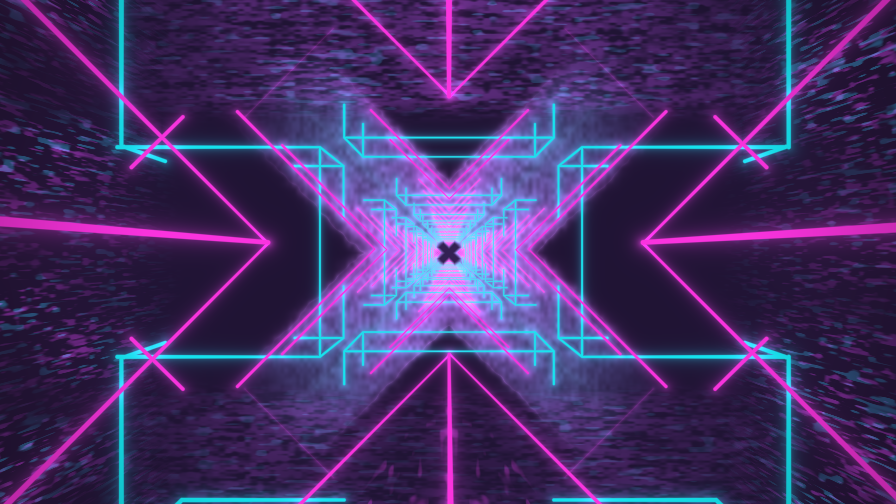
Give the GLSL for this background, as a Shadertoy shader.

```glsl
// Neon tunnel: nested magenta chevrons and cyan brackets between worn purple walls
float hash(vec2 p) {
    return fract(sin(dot(p, vec2(127.1, 311.7))) * 4375.85);
}

float noise(vec2 p) {
    vec2 cell = floor(p), f = fract(p);
    f = f * f * (3.0 - 2.0 * f);
    return mix(mix(hash(cell), hash(cell + vec2(1, 0)), f.x),
               mix(hash(cell + vec2(0, 1)), hash(cell + vec2(1, 1)), f.x), f.y);
}

float segment(vec2 p, vec2 a, vec2 b) {
    vec2 pa = p - a, ba = b - a;
    return length(pa - ba * clamp(dot(pa, ba) / dot(ba, ba), 0.0, 1.0));
}

// Side and upper/lower chevrons of one depth layer
float chevrons(vec2 p, float s, float sideArm, float capArm) {
    vec2 side = abs(p - vec2(0.013, 0.019) * s);
    vec2 cap = abs(p - vec2(0.002, 0.055) * s);
    vec2 tip = vec2(0.372, 0) * s, peak = vec2(0, 0.256) * s;
    return min(segment(side, tip, tip + sideArm * s), segment(cap, peak, peak + capArm * s));
}

// Side and upper/lower brackets, joined to a smaller copy behind them
float brackets(vec2 p, float s, float reach) {
    vec2 side = abs(p - vec2(0.004, 0.002) * s);
    vec2 cap = abs(p - vec2(0, 0.017) * s);
    vec2 c = vec2(0.26, 0.208) * s, k = vec2(0.208, 0.212) * s;
    float d = min(segment(side, c, c * 0.82), segment(cap, k, k * 0.82));
    float start = 0.0;
    for (int i = 0; i < 2; i++) {
        d = min(d, segment(side, vec2(c.x, start), c));
        d = min(d, segment(side, c, vec2(reach * s, c.y)));
        d = min(d, segment(cap, vec2(0, k.y), k));
        d = min(d, segment(cap, k, k + vec2(0, 0.065 * s)));
        c *= 0.82;
        k *= 0.82;
        reach = 0.31;
        start = c.y * 0.4;
    }
    return d;
}

vec3 neon(vec3 col, vec3 tint, float d, float w, float px) {
    float core = 1.0 - smoothstep(w - px, w + px, d);
    float halo = 0.26 * exp(-max(d - w, 0.0) / (0.003 + 2.0 * w));
    return mix(col + tint * halo, tint, core);
}

void mainImage(out vec4 fragColor, in vec2 fragCoord) {
    vec2 p = (fragCoord - 0.5 * iResolution.xy) / iResolution.y;
    p -= vec2(0.002, -0.002);
    float px = 0.8 / iResolution.y;
    vec2 a = abs(p);
    float r = length(p);
    vec3 magenta = vec3(0.98, 0.2, 0.87), cyan = vec3(0.08, 0.89, 0.93);
    vec3 col = vec3(0.125, 0.078, 0.205);

    // Streaked upper and lower walls, the lower one darker with a shadowed middle
    float streaks = noise(p * vec2(24, 125)) * 0.5 + noise(p * vec2(80, 220)) * 0.5;
    float blotch = noise(p * vec2(7, 16) + 2.0);
    float wall = smoothstep(0.25, 0.32, a.y) * (1.0 - smoothstep(0.58, 0.68, a.x));
    wall *= p.y > 0.0 ? 1.0 : 0.35 + 0.35 * smoothstep(0.12, 0.3, a.x);
    wall *= (0.55 + 0.6 * blotch) * (1.15 - 0.6 * smoothstep(0.2, 0.65, a.x));
    col += wall * vec3(0.21, 0.085, 0.25) * smoothstep(0.2, 0.75, streaks);
    float wear = smoothstep(0.66, 0.88, noise(p * vec2(35, 150) + 9.0));
    col += wall * wear * vec3(0.03, 0.15, 0.17);

    // Curved side walls with fine scratches
    float sideWall = smoothstep(0.52, 0.8, a.x);
    vec2 ray = vec2(p.y / (a.x + 0.12) * 105.0, log(r + 0.05) * 24.0 + sign(p.x) * 20.0);
    float scratch = noise(ray) * 0.5 + noise(ray * vec2(2.1, 2.4) + 4.0) * 0.5;
    float patches = noise(p * vec2(7, 10) + 3.0);
    col += sideWall * vec3(0.03, 0.01, 0.03);
    col += sideWall * vec3(0.38, 0.1, 0.4) * smoothstep(0.52, 0.8, scratch) * (0.1 + patches);
    col += sideWall * vec3(0.04, 0.36, 0.4)
         * smoothstep(0.64, 0.85, noise(ray * 1.4 + 17.0)) * patches;
    float floorMark = noise(vec2(a.x * 70.0, p.y * 45.0 + a.x * a.x * 180.0));
    col += magenta * 0.22 * smoothstep(0.6, 0.9, floorMark)
         * smoothstep(0.0, 0.06, -p.y - 0.25 - a.x);

    // Hazy diagonal cross, lavender in the middle and blue farther out
    float diagonal = a.x - a.y;
    float band = (1.0 - smoothstep(0.14, 0.18, diagonal))
               * (1.0 - smoothstep(0.11, 0.16, -diagonal));
    float grain = noise(p * vec2(130, 90)) * 0.5 + noise(p * vec2(45, 60) + 5.0) * 0.5;
    vec3 haze = mix(vec3(0.62, 0.43, 0.84), vec3(0.36, 0.38, 0.62), smoothstep(0.14, 0.36, r));
    haze = mix(haze, vec3(0.42, 0.66, 0.86), 0.65 * exp(-abs(diagonal) * 30.0));
    float reachFade = 1.0 - smoothstep(0.3, 0.55, r);
    col += haze * band * exp(-1.7 * r) * reachFade * (0.45 + 0.65 * grain);

    // Frayed pale edges beside the nearer chevrons
    float fray = noise(p * 60.0) * 0.012;
    float rim = exp(-abs(diagonal - 0.178 + fray) * 100.0)
              + exp(-abs(diagonal + 0.148 - fray) * 100.0);
    col += vec3(0.5, 0.32, 0.6) * rim * reachFade * exp(-2.5 * r) * (0.3 + 0.8 * grain);

    // Layers shrinking into the distance, with shorter arms when far away
    float pinkLine = chevrons(p, 1.0, 0.665, 0.36);
    pinkLine = min(pinkLine, chevrons(p, 0.41, 0.665, 0.38));
    pinkLine = min(pinkLine, chevrons(p, 0.345, 0.6, 0.34));
    float farPink = 1.0;
    for (int i = 0; i < 11; i++) {
        farPink = min(farPink, chevrons(p, 0.275 * pow(0.84, float(i)), 0.3, 0.22));
    }
    float blueLine = brackets(p, 1.0, 0.662);
    for (int i = 1; i < 8; i++) {
        blueLine = min(blueLine, brackets(p, 1.0 / (1.0 + float(i)), 0.34));
    }

    // Outer frame, floor bars and small corner crossings
    vec2 frame = abs(p - vec2(0.012, 0.002));
    blueLine = min(blueLine, segment(frame, vec2(0.662, 0.208), vec2(0.662, 0.6)));
    blueLine = min(blueLine, segment(frame, vec2(0.66, 0.21), vec2(0.575, 0.18)));
    vec2 bar = vec2(a.x, p.y);
    blueLine = min(blueLine, segment(bar, vec2(0.208, -0.49), vec2(0.53, -0.49)));
    blueLine = min(blueLine, segment(bar, vec2(0.53, -0.49), vec2(0.56, -0.52)));
    pinkLine = min(pinkLine, segment(a, vec2(0.528, 0.27), vec2(0.63, 0.17)));
    float faint = segment(a, vec2(0.405, 0.27), vec2(0.23, 0.445));
    col += magenta * 0.2 * exp(-faint * 350.0);

    float width = 0.0006 + 0.0053 * r;
    col = neon(col, mix(magenta, vec3(0.95, 0.5, 0.95), 0.4), farPink, 0.0013, px);
    col = neon(col, mix(cyan, vec3(0.6, 0.85, 1.0), exp(-r * 12.0)), blueLine, width, px);
    col = neon(col, magenta, pinkLine, width, px);

    // Tapered beams leaving the four outer tips
    float beam = segment(p, vec2(0, 0.311), vec2(0, 0.6));
    beam = min(beam, segment(p, vec2(0, -0.201), vec2(0.004, -0.6)));
    beam = min(beam, segment(p, vec2(-0.359, 0.021), vec2(-0.93, 0.066)));
    beam = min(beam, segment(p, vec2(0.385, 0.021), vec2(0.93, 0.053)));
    col = neon(col, magenta, beam, 0.001 + 0.01 * r, px);

    // Dark far opening
    float opening = max(abs(diagonal) - 0.011, r - 0.025);
    col = mix(vec3(0.2, 0.13, 0.33), col, smoothstep(-0.005, 0.005, opening));
    col *= 1.0 - 0.25 * smoothstep(0.55, 1.05, r);
    fragColor = vec4(clamp(col, 0.0, 1.0), 1.0);
}
```
